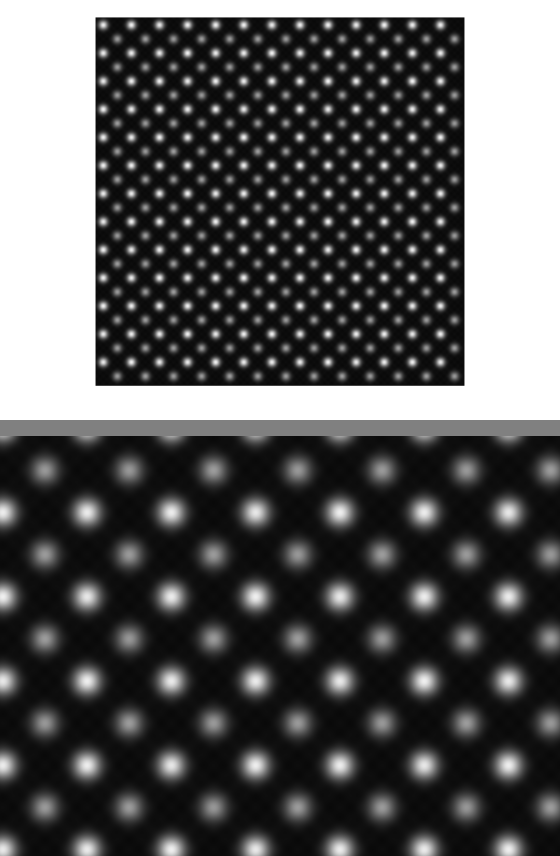
Top: the whole. Bottom: its middle third, enlarged.
This pattern is drawn by a WebGL 1 fragment shader. Its source:

```glsl
precision highp float;
// A dark square panel on white, filled with a lattice of soft glowing spots.
// Two interleaved 13 x 13 grids, one bright and one dim, are Gaussian spots
// found by rounding to the nearest lattice point; faint sines ripple between.

uniform vec2 u_resolution;

// Lengths are fractions of canvas height, measured from the canvas centre.
#define PANEL_CENTRE vec2(0.0, 0.020)
#define PANEL_HALF vec2(0.4392, 0.4385)
#define FIRST_SPOT vec2(-0.4207, 0.4405)
#define PERIOD 0.0669
#define REPEATS 13.0
#define SPOT_SIGMA 0.113
#define BRIGHT_PEAK 0.87
#define DIM_PEAK 0.55
#define BACKGROUND 0.042
#define RIPPLE 0.008
#define PEAK_VARIATION 0.025

const float TAU = 6.2831853;

// Gaussian spot at the nearest point of a finite grid, in lattice units
float spotGrid(vec2 cell) {
  vec2 id = clamp(floor(cell + 0.5), 0.0, REPEATS - 1.0);
  vec2 offset = cell - id;
  float spot = exp(-dot(offset, offset) / (2.0 * SPOT_SIGMA * SPOT_SIGMA));
  float variation = sin(id.x * 2.3 + id.y * 0.7) * cos(id.y * 1.9 - id.x * 0.4);
  return spot * (1.0 + PEAK_VARIATION * variation);
}

// Antialiased coverage of an axis-aligned box
float boxCoverage(vec2 p, vec2 halfSize, float pixel) {
  vec2 inside = clamp((halfSize - abs(p)) / pixel + 0.5, 0.0, 1.0);
  return inside.x * inside.y;
}

void main() {
  float pixel = 1.0 / u_resolution.y;
  vec2 p = (gl_FragCoord.xy - 0.5 * u_resolution) * pixel;

  // Lattice coordinates run rightward and downward from the first spot
  vec2 cell = (p - FIRST_SPOT) * vec2(1.0, -1.0) / PERIOD;

  // Bright grid, and dim grid shifted by half a period
  float glow = BRIGHT_PEAK * spotGrid(cell) + DIM_PEAK * spotGrid(cell - 0.5);

  // Faint background ripple
  vec2 wave = cos(TAU * 4.0 * cell);
  float shade = BACKGROUND + RIPPLE * wave.x * wave.y + glow;

  // Panel over white
  float panel = boxCoverage(p - PANEL_CENTRE, PANEL_HALF, pixel);
  gl_FragColor = vec4(vec3(mix(1.0, clamp(shade, 0.0, 1.0), panel)), 1.0);
}
```
